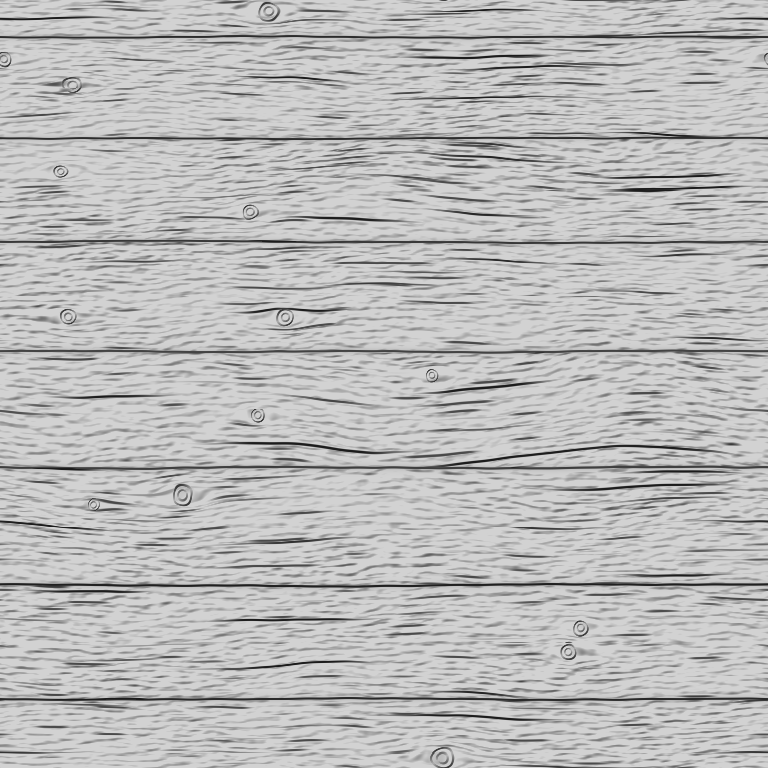
Write a three.js fragment shader that draws this texture.

```glsl
// Seven weathered pale grey boards with embossed grain, cracks and small knots.
varying vec2 vUv;

const float BOARDS = 7.0;
const float FIRST_SEAM = 0.090;
const float BOARD_SIZE_DRIFT = 0.0125;
const float SEAM_WIDTH = 0.0023;
const float SEAM_WANDER = 0.022;
const float CRACK_WIDTH = 0.0020;
const float RELIEF_DEPTH = 0.88;
const vec2 RELIEF_STEP = vec2(0.0022, -0.0019);
const vec2 KNOT_RADIUS = vec2(0.006, 0.014);
const int KNOTS_PER_BOARD = 2;
const vec3 PALE_WOOD = vec3(0.825);
const vec3 DARK_GROOVE = vec3(0.11);
const float TAU = 6.2831853;

vec2 hash2(vec2 p) {
  vec3 q = fract(p.xyx * vec3(0.1031, 0.1030, 0.0973));
  q += dot(q, q.yzx + 33.33);
  return fract((q.xx + q.yz) * q.zy);
}

float cornerSlope(vec2 cell, vec2 offset, float period) {
  float angle = TAU * hash2(vec2(mod(cell.x, period), cell.y)).x;
  return dot(vec2(cos(angle), sin(angle)), offset);
}

// Gradient noise that wraps across; cells.x must be whole.
float noise(vec2 p, vec2 cells) {
  p *= cells;
  vec2 i = floor(p), f = fract(p);
  vec2 u = f * f * f * (f * (f * 6.0 - 15.0) + 10.0);
  vec2 e = vec2(1.0, 0.0);
  float low = mix(cornerSlope(i, f, cells.x), cornerSlope(i + e, f - e, cells.x), u.x);
  float high = mix(cornerSlope(i + e.yx, f - e.yx, cells.x),
                   cornerSlope(i + e.xx, f - e.xx, cells.x), u.x);
  return mix(low, high, u.y);
}

float line(float dist, float width) {
  return 1.0 - smoothstep(0.25 * width, width, abs(dist));
}

// Height of the short fibres.
float relief(vec2 g) {
  return noise(g, vec2(30.0, 165.0)) + 0.5 * noise(g + 0.37, vec2(70.0, 230.0));
}

// Long tapering cracks, one jittered candidate per row.
float cracks(vec2 g, float rows, float lengths, float threshold) {
  float y = g.y * rows;
  float row = floor(y);
  float presence = noise(vec2(g.x, row), vec2(lengths, 1.37));
  float taper = smoothstep(threshold, threshold + 0.3, presence);
  float center = 0.3 + 0.4 * hash2(vec2(row, rows)).x;
  float width = CRACK_WIDTH * (0.6 + 0.5 * taper);
  return taper * line((fract(y) - center) / rows, width);
}

void main() {
  // Board coordinates, with slowly drifting heights
  float y = vUv.y;
  for (int i = 0; i < 3; i++) {
    y = vUv.y - BOARD_SIZE_DRIFT * (1.0 - cos(TAU * (y - FIRST_SEAM)));
  }
  float s = mod((y - FIRST_SEAM) * BOARDS, BOARDS);
  float seam = mod(floor(s + 0.5), BOARDS);
  s = mod(s + SEAM_WANDER * (noise(vec2(vUv.x, seam + 0.4), vec2(4.0, 1.7))
    + 0.35 * noise(vec2(vUv.x, seam + 0.7), vec2(23.0, 1.7))), BOARDS);
  float board = floor(s);
  vec2 p = vec2(vUv.x, s / BOARDS);

  // Grain flow, separate on each board
  vec2 g = p + vec2(0.0, board * 0.731);
  float bend = mix(0.010, 0.032, hash2(vec2(board, 5.0)).x);
  g.y += bend * noise(g, vec2(3.0, 5.0)) + 0.005 * noise(g, vec2(9.0, 13.0));

  // Knots push the grain aside and leave broken rings
  float rings = 0.0, calm = 1.0;
  for (int i = 0; i < KNOTS_PER_BOARD; i++) {
    vec2 seed = vec2(board + 3.0, float(i) * 7.0 + 2.0);
    vec2 spot = hash2(seed);
    float radius = mix(KNOT_RADIUS.x, KNOT_RADIUS.y, hash2(seed + 31.0).x);
    vec2 d = p - vec2(spot.x, (board + 0.2 + 0.6 * spot.y) / BOARDS);
    d.x = fract(d.x + 0.5) - 0.5;
    vec2 reach = d / (radius * vec2(3.2, 1.4));
    g.y -= 0.85 * d.y * exp(-dot(reach, reach));
    float rho = length(d) / radius * (1.0 + 0.35 * noise(p, vec2(55.0, 55.0)));
    float facing = abs(dot(d / max(length(d), 0.0001), vec2(0.5, -0.86)));
    float ring = line(rho - 1.0, 0.17) + 0.7 * line(rho - 0.5, 0.17);
    rings = max(rings, ring * (0.2 + 0.65 * facing));
    calm *= 1.0 - 0.65 * exp(-rho * rho);
  }

  // Embossed fibres, stronger in some areas
  float slope = relief(g + RELIEF_STEP) - relief(g);
  float wear = 0.95 + 0.75 * noise(g, vec2(4.0, 14.0));
  float dark = RELIEF_DEPTH * wear * calm * max(slope - 0.02, 0.0);

  // Cracks gather in bands
  float band = 0.18 * noise(g + 0.19, vec2(2.0, 11.0));
  float longCracks = cracks(g, 62.0, 4.0, 0.10 - band);
  float shortCracks = 0.75 * cracks(g + 0.43, 105.0, 13.0, 0.12 - band);
  dark = max(dark, calm * max(longCracks, shortCracks));
  dark = max(dark, rings);

  // Seams with a soft shadow
  float seamDistance = abs(fract(s + 0.5) - 0.5) / BOARDS;
  float seamDepth = mix(0.78, 1.0, hash2(vec2(seam, 17.0)).y);
  dark += 0.18 * exp(-seamDistance / 0.003);
  dark = max(dark, seamDepth * line(seamDistance, SEAM_WIDTH));

  gl_FragColor = vec4(mix(PALE_WOOD, DARK_GROOVE, clamp(dark, 0.0, 1.0)), 1.0);
}
```
